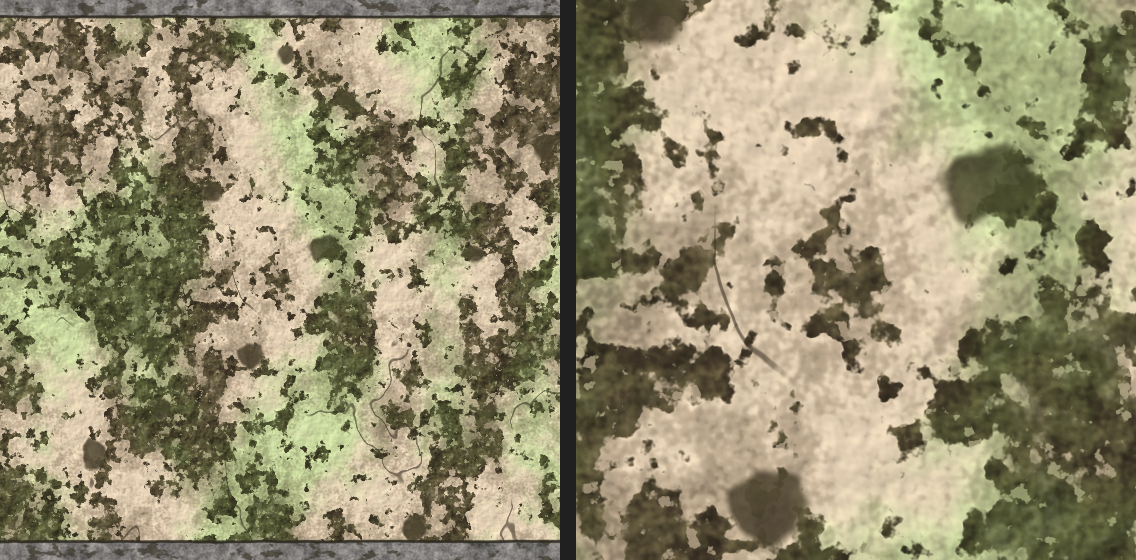
Left, the full canvas; right, a detail of the centre.
Write a three.js fragment shader that draws this texture.

```glsl
// Weathered plaster wall overgrown with moss and lichen, between two concrete ledges.
varying vec2 vUv;

const vec3 PALE  = vec3(0.84, 0.83, 0.75);
const vec3 SAND  = vec3(0.70, 0.68, 0.60);
const vec3 STONE = vec3(0.54, 0.52, 0.45);
const vec3 OLIVE = vec3(0.43, 0.42, 0.34);
const vec3 MOSS  = vec3(0.33, 0.32, 0.23);
const vec3 SOIL  = vec3(0.23, 0.21, 0.16);
const vec3 LEDGE = vec3(0.50, 0.49, 0.48);
const vec3 GREEN_TINT = vec3(0.95, 1.03, 0.84);
const vec3 BROWN_TINT = vec3(1.06, 0.98, 0.94);

const float LEDGE_BOTTOM = 0.033;
const float LEDGE_TOP = 0.970;
const float MOSS_LEVEL = 0.035;   // higher leaves more bare plaster
const float MOSS_EDGE = 0.055;    // softness of the moss outline
const float BLOT_CELLS = 8.0;
const float BLOT_SHARE = 0.22;
const float RELIEF = 0.9;
const float GRAIN = 0.30;

vec2 hash2(vec2 p) {
  vec3 q = fract(vec3(p.xyx) * vec3(0.1031, 0.1030, 0.0973));
  q += dot(q, q.yzx + 33.33);
  return fract((q.xx + q.yz) * q.zy);
}

vec2 gradientAt(vec2 cell) {
  float angle = 6.2832 * hash2(cell).x;
  return vec2(cos(angle), sin(angle));
}

float gradientNoise(vec2 p) {
  vec2 i = floor(p), f = fract(p);
  vec2 u = f * f * f * (f * (f * 6.0 - 15.0) + 10.0);
  vec2 e = vec2(1.0, 0.0);
  float low = mix(dot(gradientAt(i), f), dot(gradientAt(i + e.xy), f - e.xy), u.x);
  float high = mix(dot(gradientAt(i + e.yx), f - e.yx), dot(gradientAt(i + e.xx), f - e.xx), u.x);
  return 1.4 * mix(low, high, u.y);
}

float fbm(vec2 p) {
  float sum = 0.0, amp = 0.5;
  for (int i = 0; i < 4; i++) {
    sum += amp * gradientNoise(p);
    p = mat2(1.6, 1.2, -1.2, 1.6) * p + 17.3;
    amp *= 0.55;
  }
  return sum;
}

// Scattered round blots with ragged rims: 1 inside, 0 outside.
float blots(vec2 p) {
  vec2 q = p * BLOT_CELLS, cell = floor(q);
  float cover = 0.0;
  for (int y = -1; y <= 1; y++) {
    for (int x = -1; x <= 1; x++) {
      vec2 c = cell + vec2(x, y);
      vec2 pick = hash2(c + 71.0);
      float radius = mix(0.07, 0.20, pick.y);
      float d = length(q - c - hash2(c + 5.0)) - radius;
      cover = max(cover, step(pick.x, BLOT_SHARE) * (1.0 - smoothstep(-0.03, 0.03, d)));
    }
  }
  return cover;
}

// Thin broken cracks along the zero line of a noise field.
float cracks(vec2 p) {
  float line = abs(fbm(p * vec2(4.0, 2.6) + 61.0));
  float broken = smoothstep(0.05, 0.2, gradientNoise(p * 5.0 + 23.0));
  return broken * (1.0 - smoothstep(0.003, 0.012, line));
}

// Three colour ramp over t from 0 to 1.
vec3 ramp(vec3 a, vec3 b, vec3 c, float t) {
  return mix(mix(a, b, smoothstep(0.0, 0.5, t)), c, smoothstep(0.5, 1.0, t));
}

void main() {
  vec2 p = vUv;
  vec2 warp = vec2(fbm(p * 9.0), fbm(p * 9.0 + 40.0));
  vec2 w = p + 0.02 * warp;

  // Noise layers, from wide damp patches to single grains.
  float broad = fbm(w * vec2(5.0, 3.2) + 3.0);
  float streak = fbm(w * vec2(17.0, 6.0) + 11.0);
  float clump = fbm(w * 19.0 + 29.0);
  float fleck = fbm(p * 52.0 + 7.0);
  float grain = gradientNoise(p * 210.0);
  float relief = fbm(p * 36.0) - fbm((p + vec2(-0.003, 0.003)) * 36.0);

  // Bare plaster, stained by damp.
  float stain = 0.54 - 1.1 * broad + 0.9 * fbm(w * 11.0 + 83.0) + 0.75 * fleck + GRAIN * grain;
  vec3 plaster = ramp(STONE, SAND, PALE, clamp(stain + 0.12, 0.0, 1.0));
  plaster *= 1.0 + 0.35 * RELIEF * relief;

  // Moss crust with flaky relief.
  float growth = 0.75 * broad + 0.45 * streak + 0.65 * clump + 0.55 * fleck;
  float moss = smoothstep(-MOSS_EDGE, MOSS_EDGE, growth - MOSS_LEVEL);
  float depth = 0.50 + 0.8 * fbm(w * 14.0 + 51.0) + 0.9 * fleck + GRAIN * grain;
  vec3 crust = ramp(OLIVE, MOSS, SOIL, clamp(depth, 0.0, 1.0));
  crust *= 1.0 + RELIEF * relief;
  float flake = smoothstep(0.22, 0.34, fbm(p * 66.0 + 97.0));
  crust = mix(crust, SAND, 0.75 * flake);

  // Wall colour: plaster, moss, blots and cracks.
  vec3 wall = mix(plaster, crust, moss);
  wall = mix(wall, mix(SOIL, MOSS, 0.5 + fleck), 0.85 * blots(p + 0.035 * warp));
  wall = mix(wall, SOIL, 0.6 * cracks(w));
  float hue = gradientNoise(p * vec2(6.0, 3.0) + 19.0) + 0.5 * clump;
  wall *= mix(BROWN_TINT, GREEN_TINT, smoothstep(-0.3, 0.4, hue));

  // Concrete ledges with a dark joint.
  float inside = min(p.y - LEDGE_BOTTOM, LEDGE_TOP - p.y) + 0.002 * clump;
  vec3 ledge = LEDGE * (1.0 + 0.5 * streak + 0.5 * fleck + 0.15 * grain);
  ledge = mix(ledge, SOIL, 0.7 * smoothstep(0.12, 0.3, fbm(p * vec2(24.0, 40.0) + 35.0)));
  vec3 color = mix(ledge, wall, smoothstep(-0.001, 0.001, inside));
  color = mix(color, SOIL * 0.7, 0.85 * (1.0 - smoothstep(0.001, 0.004, abs(inside))));

  gl_FragColor = vec4(color, 1.0);
}
```
